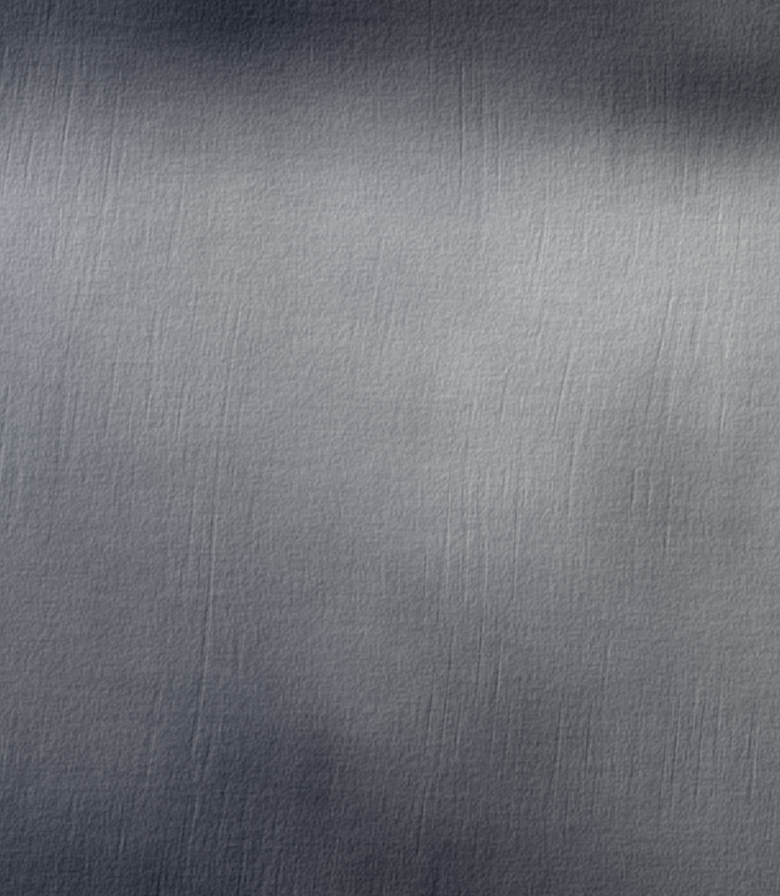
Reproduce this texture procedurally as a Shadertoy shader.

```glsl
// Brushed grey metal: a broad soft sheen with dark, cool ends above and below.
// The sheen is a vertical profile plus soft glows; the surface is a noise
// height field of hairlines, streaks and pits, lit from the upper left.

const vec3  DARK_STEEL     = vec3(0.210, 0.221, 0.253);
const vec3  LIGHT_STEEL    = vec3(0.640, 0.648, 0.657);
const float DARK_TONE      = 0.23;
const float LIGHT_TONE     = 0.65;
const float FLOOR_TONE     = 0.255;  // bottom edge
const float BAND_TONE      = 0.605;  // bright band
const float CEILING_TONE   = 0.275;  // top edge
const float CLOUD_AMOUNT   = 0.070;
const float BRUSH_AMOUNT   = 0.045;
const float RELIEF         = 0.115;
const float WEAVE          = 0.032;
const float GRAIN          = 0.040;
const float TINT           = 0.014;
const float STREAK_LEAN    = 0.10;
const vec2  STREAK_FREQ    = vec2(210.0, 30.0);
const vec2  HAIRLINE_FREQ  = vec2(170.0, 11.0);
const vec2  PIT_FREQ       = vec2(350.0, 300.0);
const vec2  WEAVE_FREQ     = vec2(36.0, 330.0);
const float GRAIN_FREQ     = 470.0;
const vec2  LIGHT_STEP     = vec2(-0.0020, 0.0014);

float hash(vec2 p) {
    vec3 q = fract(vec3(p.xyx) * 0.1031);
    q += dot(q, q.yzx + 33.33);
    return fract((q.x + q.y) * q.z);
}

float noise(vec2 p) {
    vec2 cell = floor(p);
    vec2 f = fract(p);
    f = f * f * (3.0 - 2.0 * f);
    float low  = mix(hash(cell), hash(cell + vec2(1, 0)), f.x);
    float high = mix(hash(cell + vec2(0, 1)), hash(cell + vec2(1, 1)), f.x);
    return mix(low, high, f.y);
}

float fbm(vec2 p) {
    float sum = 0.0;
    float weight = 0.5;
    for (int i = 0; i < 4; i++) {
        sum += weight * noise(p);
        p = mat2(1.6, 1.2, -1.2, 1.6) * p + 17.3;
        weight *= 0.5;
    }
    return sum / 0.9375;
}

float glow(vec2 uv, vec2 centre, vec2 size) {
    vec2 d = (uv - centre) / size;
    return exp(-dot(d, d));
}

// Shears the plane so that streaks lean and bend a little.
vec2 brushSpace(vec2 p) {
    float bend = 0.04 * noise(p * vec2(3.0, 4.0) + 5.0);
    return vec2(p.x - STREAK_LEAN * p.y + bend, p.y);
}

float sheen(vec2 uv, vec2 p) {
    vec2 wobble = vec2(fbm(p * 3.0 + 40.0), fbm(p * 3.0 + 70.0)) - 0.5;
    vec2 w = uv + wobble * vec2(0.10, 0.05);

    float tone = mix(FLOOR_TONE, BAND_TONE, smoothstep(-0.10, 0.69, w.y));
    tone = mix(tone, CEILING_TONE, smoothstep(0.75, 1.0, w.y));
    tone += 0.10 * smoothstep(0.55, 1.0, w.x) * (1.0 - smoothstep(0.15, 0.6, w.y));

    // Bright reflections
    tone += 0.045 * glow(w, vec2(0.72, 0.68), vec2(0.22, 0.15));
    tone += 0.035 * glow(w, vec2(0.94, 0.72), vec2(0.10, 0.09));
    tone += 0.040 * glow(w, vec2(0.66, 0.48), vec2(0.10, 0.14));
    tone += 0.050 * glow(w, vec2(0.47, 0.22), vec2(0.11, 0.07));
    tone += 0.060 * glow(w, vec2(0.97, 0.99), vec2(0.15, 0.05));

    // Dull patches
    tone -= 0.070 * glow(w, vec2(0.00, 0.48), vec2(0.32, 0.16));
    tone -= 0.140 * glow(w, vec2(0.93, 0.88), vec2(0.20, 0.055));
    tone -= 0.080 * glow(w, vec2(0.32, 0.98), vec2(0.13, 0.06));
    tone -= 0.070 * glow(w, vec2(0.85, 0.42), vec2(0.12, 0.12));
    tone -= 0.075 * glow(w, vec2(0.37, 0.15), vec2(0.12, 0.08));
    tone -= 0.050 * glow(w, vec2(0.10, 0.02), vec2(0.40, 0.08));

    // Smoky bands and wide brush marks
    tone += CLOUD_AMOUNT * (fbm(p * vec2(4.0, 9.0) + 11.0) - 0.5);
    tone += BRUSH_AMOUNT * (fbm(brushSpace(p) * vec2(26.0, 7.0)) - 0.5);
    return tone;
}

float surfaceHeight(vec2 p) {
    vec2 b = brushSpace(p);
    float patches = smoothstep(0.35, 0.7, fbm(p * vec2(9.0, 6.0) + 3.0));
    float streaks = 0.5 * noise(b * STREAK_FREQ) + 0.5 * noise(b * STREAK_FREQ * 1.7 + 8.0);
    float hairlines = smoothstep(0.66, 0.90, noise(b * HAIRLINE_FREQ + 50.0));
    float pits = noise(p * PIT_FREQ) + 0.5 * noise(p * PIT_FREQ * 0.55 + 21.0);
    return streaks * mix(0.3, 0.7, patches) - 0.5 * hairlines * patches + 0.6 * pits;
}

void mainImage(out vec4 fragColor, in vec2 fragCoord) {
    vec2 uv = fragCoord / iResolution.xy;
    vec2 p = fragCoord / iResolution.y;

    // Embossed relief, faint horizontal threads and fine grain
    float slope = surfaceHeight(p) - surfaceHeight(p + LIGHT_STEP);
    float thread = noise(p * WEAVE_FREQ + 31.0) - 0.5;
    float grain = noise(p * GRAIN_FREQ + 77.0) - 0.5;
    float tone = sheen(uv, p) + RELIEF * slope + WEAVE * thread + GRAIN * grain;

    // Steel ramp, cooler on the left and warmer on the right
    vec3 colour = mix(DARK_STEEL, LIGHT_STEEL, (tone - DARK_TONE) / (LIGHT_TONE - DARK_TONE));
    float warmth = uv.x - 0.55 + 0.8 * (fbm(p * 4.0 + 90.0) - 0.5);
    colour += TINT * warmth * vec3(0.5, 0.2, -0.9);

    fragColor = vec4(clamp(colour, 0.0, 1.0), 1.0);
}
```
